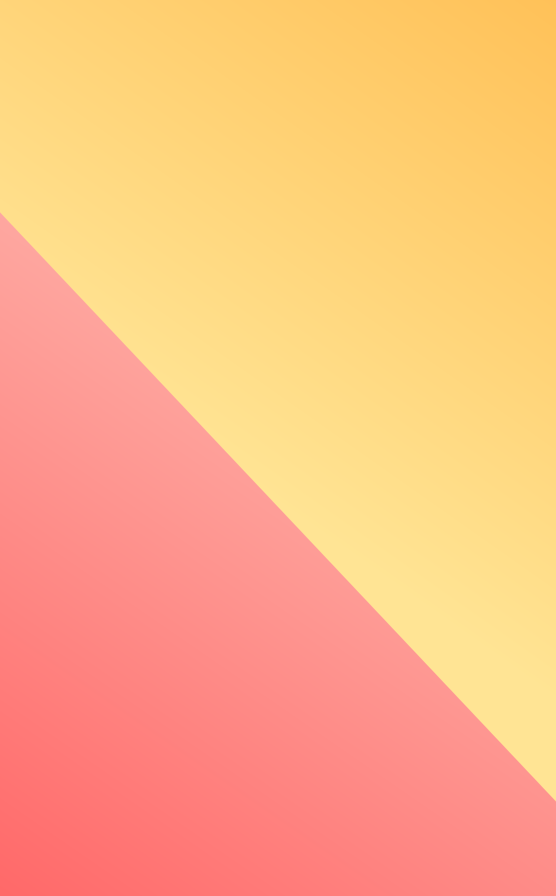
Give the GLSL for this background, as a Shadertoy shader.

```glsl
// Two flat panels split by a falling diagonal: amber above, coral below.
// Each panel is a linear gradient that starts in its own outer corner and
// pales toward the shared edge, which is smoothed over about one pixel.

void mainImage(out vec4 fragColor, in vec2 fragCoord) {
    vec2 uv = fragCoord / iResolution.xy;

    // Amber panel, deepest in the upper right corner
    float amberRamp = clamp(dot(1.0 - uv, vec2(0.56, 1.28)), 0.0, 1.0);
    vec3 amber = mix(vec3(1.0, 0.757, 0.345), vec3(1.0, 0.894, 0.58), amberRamp);

    // Coral panel, deepest in the lower left corner
    float coralRamp = clamp(dot(uv, vec2(0.56, 1.31)), 0.0, 1.0);
    vec3 coral = mix(vec3(1.0, 0.41, 0.41), vec3(0.995, 0.655, 0.627), coralRamp);

    // Signed height above the diagonal, scaled to pixels across the edge
    float height = uv.y - mix(0.763, 0.1055, uv.x);
    float pixel = length(vec2(0.6575, 1.0) / iResolution.xy);
    float above = smoothstep(-0.7, 0.7, height / pixel);

    fragColor = vec4(mix(coral, amber, above), 1.0);
}
```
